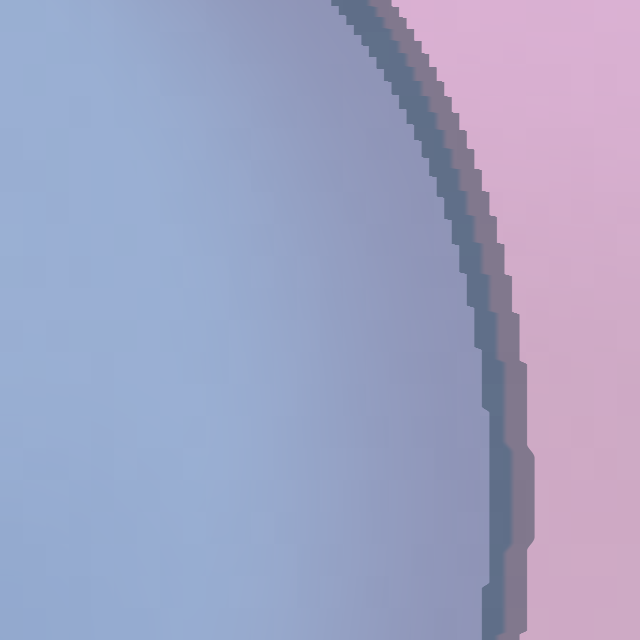
A Shadertoy shader for this background:

```glsl
// A large blue disc with a stepped two-tone rim over a soft pink backdrop.

float hash(vec2 p) {
    return fract(sin(dot(p, vec2(127.1, 311.7))) * 43758.5453);
}

// Right-hand side of an ellipse, given its rightmost x and its radii
float rimX(float y, float tip, vec2 radii) {
    float h = (y - 0.2227) / radii.y;
    return tip - radii.x * (1.0 - sqrt(max(1.0 - h * h, 0.0)));
}

// Snap an edge to columns, with slightly eased risers
float stepped(float x) {
    float cell = x * 85.0;
    return (floor(cell) + smoothstep(0.46, 0.54, fract(cell))) / 85.0;
}

float coverage(float x, float edge, float softness) {
    return smoothstep(-softness, softness, x - edge);
}

void mainImage(out vec4 fragColor, in vec2 fragCoord) {
    vec2 uv = fragCoord / iResolution.xy;
    float aa = 0.75 / iResolution.x;

    // Rim boundaries, from the disc outwards
    float inner = rimX(uv.y, 0.765, vec2(0.5885, 0.9505));
    float middle = rimX(uv.y, 0.796, vec2(0.58, 0.9896));
    float outer = rimX(uv.y, 0.831, vec2(0.58, 0.9896));

    // Disc: mauve-blue near the rim, clearer blue further in
    float depth = smoothstep(-0.03, 0.49, inner - uv.x);
    vec3 disc = mix(vec3(0.560, 0.580, 0.715), vec3(0.602, 0.686, 0.826), depth);
    disc -= vec3(0.025, 0.022, 0.015) * smoothstep(0.5, 0.0, length(uv));

    // Backdrop: brighter pink towards the top right
    float glow = smoothstep(0.35, 1.05, uv.y + 0.12 * (uv.x - 0.8));
    vec3 backdrop = mix(vec3(0.808, 0.665, 0.772), vec3(0.855, 0.692, 0.825), glow);

    // Layers
    vec3 color = mix(disc, vec3(0.375, 0.435, 0.535), coverage(uv.x, stepped(inner), aa));
    color = mix(color, vec3(0.505, 0.470, 0.553), coverage(uv.x, stepped(middle), 0.006));
    color = mix(color, backdrop, coverage(uv.x, stepped(outer), aa));

    // Faint blocky grain
    color += 0.005 * (hash(floor(uv * vec2(28.0, 20.0))) - 0.5);

    fragColor = vec4(color, 1.0);
}
```
